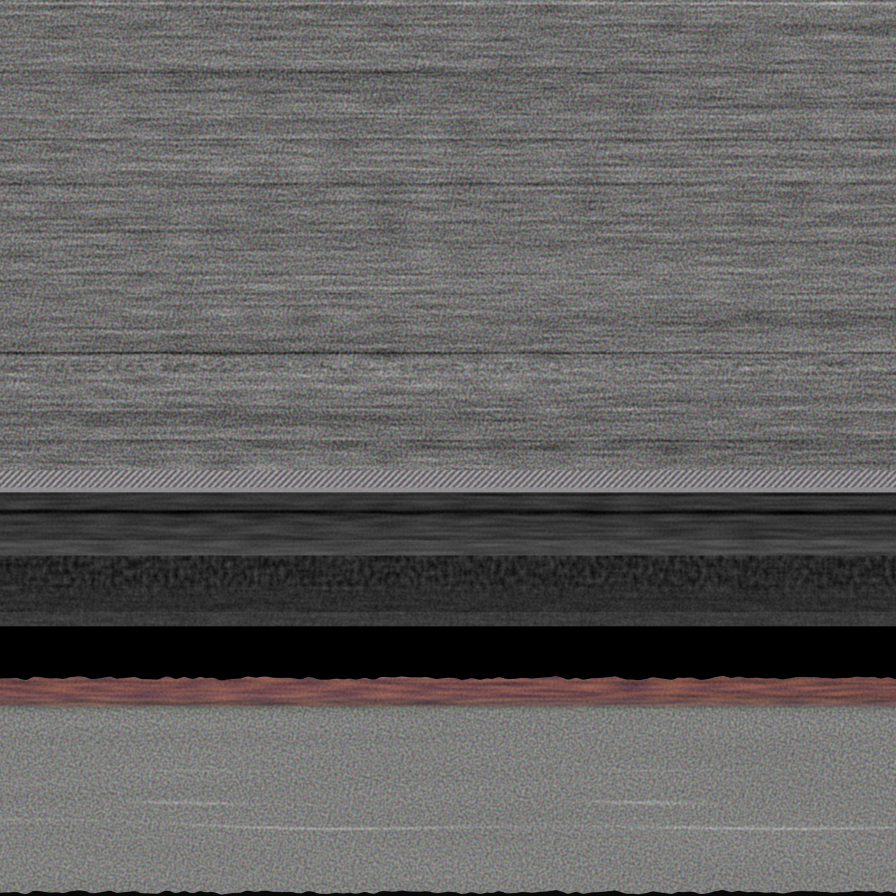
This texture is drawn by a Shadertoy shader. Its source:

```glsl
// Stacked horizontal strips of static: a tall streaky grey field, a hatched seam,
// dark strips, a black bar, a rust strip and a pale grainy floor.
// Strips are masks over y; gradient noise adds streaks, rough edges and grain.

const float TAU = 6.2831853;

// Strip boundaries, as heights on the canvas
const float HATCH_TOP = 0.475;
const float HATCH_BOTTOM = 0.456;
const float SEAM_BOTTOM = 0.4505;
const float SLATE_BOTTOM = 0.380;
const float MURK_BOTTOM = 0.301;
const float RUST_TOP = 0.243;
const float FLOOR_TOP = 0.211;
const float FLOOR_BOTTOM = 0.004;

const vec3 FIELD = vec3(0.435, 0.432, 0.430);
const vec3 SEAM = vec3(0.56, 0.55, 0.56);
const vec3 SLATE = vec3(0.215);
const vec3 MURK = vec3(0.155);
const vec3 RUST = vec3(0.46, 0.30, 0.29);
const vec3 FLOOR_GREY = vec3(0.495, 0.495, 0.490);

const float GRAIN_SCALE = 300.0;
const float LUMA_GRAIN = 0.16;
const float CHROMA_GRAIN = 0.13;
const float HATCH_COUNT = 128.0;

// Height and brightness change of full-width scan lines
const int LINE_COUNT = 13;
const vec2 LINES[LINE_COUNT] = vec2[](
    vec2(0.606, -0.17), vec2(0.672, -0.10), vec2(0.919, -0.11), vec2(0.844, -0.10),
    vec2(0.775, -0.06), vec2(0.694, -0.06), vec2(0.508, -0.08), vec2(0.795, -0.06),
    vec2(0.996, 0.12), vec2(0.870, 0.05), vec2(0.811, 0.08), vec2(0.738, 0.05),
    vec2(0.543, 0.07));

vec2 latticeGradient(vec2 cell, float seed) {
    uvec2 q = uvec2(ivec2(cell) + 4096);
    uint h = q.x * 1597334677u ^ q.y * 3812015801u ^ uint(seed) * 2654435769u;
    h = (h ^ (h >> 15)) * 2246822519u;
    h = (h ^ (h >> 13)) * 3266489917u;
    float angle = TAU * float((h ^ (h >> 16)) & 65535u) / 65536.0;
    return vec2(cos(angle), sin(angle));
}

float gradientNoise(vec2 p, float seed) {
    vec2 i = floor(p), f = p - i;
    vec2 u = f * f * f * (f * (f * 6.0 - 15.0) + 10.0);
    vec2 e = vec2(1.0, 0.0);
    float a = dot(latticeGradient(i, seed), f);
    float b = dot(latticeGradient(i + e.xy, seed), f - e.xy);
    float c = dot(latticeGradient(i + e.yx, seed), f - e.yx);
    float d = dot(latticeGradient(i + e.xx, seed), f - e.xx);
    return mix(mix(a, b, u.x), mix(c, d, u.x), u.y);
}

// One below the edge, zero above it
float below(float y, float edge) {
    float w = 0.7 / iResolution.y;
    return 1.0 - smoothstep(edge - w, edge + w, y);
}

float line(float y, float center, float halfWidth) {
    float d = (y - center) / halfWidth;
    return exp(-d * d);
}

vec3 grain(vec2 uv) {
    vec2 p = mat2(0.96, 0.28, -0.28, 0.96) * uv * GRAIN_SCALE;
    vec3 chroma = vec3(gradientNoise(p, 1.0), gradientNoise(p, 2.0), gradientNoise(p, 3.0));
    return LUMA_GRAIN * gradientNoise(p * 1.07, 4.0) + CHROMA_GRAIN * chroma;
}

vec3 streakyField(vec2 uv, float longStreak, float shortStreak, vec3 speckle) {
    float tone = 0.10 * longStreak + 0.12 * shortStreak;
    tone += 0.07 * gradientNoise(vec2(uv.x * 0.8, uv.y * 38.0), 7.0);
    for (int i = 0; i < LINE_COUNT; i++)
        tone += LINES[i].y * line(uv.y, LINES[i].x, 0.0016);
    // Mottled rows just under the strongest line
    tone += 0.17 * line(uv.y, 0.590, 0.007) * gradientNoise(uv * vec2(110.0, 190.0), 8.0);
    tone -= 0.03 * line(uv.y, 0.515, 0.022);
    return FIELD + tone + speckle;
}

vec3 paleFloor(vec2 uv, vec3 speckle) {
    float tone = 0.02 * gradientNoise(uv * vec2(3.0, 60.0), 9.0);
    float drift = 0.0765 + 0.008 * (1.0 - smoothstep(0.0, 0.35, uv.x)) + 0.0015 * sin(2.0 * TAU * uv.x);
    float presence = 0.6 + 0.4 * cos(TAU * (2.0 * uv.x - 0.75));
    tone += 0.13 * presence * line(uv.y, drift, 0.0016);
    // Short dashes, repeated twice across
    float across = fract((uv.x - 0.21) * 1.96 + 0.5) - 0.5;
    float dash = exp(-across * across * 70.0);
    tone += 0.11 * dash * line(uv.y, 0.104 - 0.01 * across, 0.002);
    tone += 0.05 * dash * line(uv.y, 0.140, 0.0015);
    return FLOOR_GREY + tone + speckle * 0.85;
}

void mainImage(out vec4 fragColor, in vec2 fragCoord) {
    vec2 uv = fragCoord / iResolution.xy;
    float y = uv.y;
    vec3 speckle = grain(uv);
    float longStreak = gradientNoise(vec2(uv.x * 1.5, y * 187.0), 5.0);
    float shortStreak = gradientNoise(vec2(uv.x * 22.0, y * 231.0), 6.0);
    vec3 color = streakyField(uv, longStreak, shortStreak, speckle);

    // Slanted hatch above a bright seam
    float hatch = sin(TAU * HATCH_COUNT * (uv.x - (y - HATCH_BOTTOM)));
    color = mix(color, SEAM - 0.05 + 0.13 * hatch + speckle * 0.5, below(y, HATCH_TOP));
    color = mix(color, SEAM + speckle * 0.2, below(y, HATCH_BOTTOM));

    // Dark strips
    float slateTone = 0.07 * longStreak + 0.09 * shortStreak + 0.065 * below(y, 0.397);
    slateTone -= 0.17 * line(y, 0.4285, 0.0028) + 0.08 * line(y, 0.448, 0.002);
    color = mix(color, SLATE + slateTone + speckle * 0.2, below(y, SEAM_BOTTOM));
    float weave = gradientNoise(uv * vec2(170.0, 115.0), 10.0);
    float murkTone = 0.05 * shortStreak + mix(0.04, 0.13, smoothstep(0.33, 0.355, y)) * weave;
    murkTone += 0.02 * below(y, 0.345) + 0.05 * below(y, 0.317);
    color = mix(color, MURK + murkTone + vec3(dot(speckle, vec3(0.12))), below(y, SLATE_BOTTOM));
    color = mix(color, vec3(0.0), below(y, MURK_BOTTOM));

    // Rust strip with a rough top, fading into the floor
    float rough = 0.004 * gradientNoise(vec2(uv.x * 75.0, 0.4), 11.0);
    vec3 rust = RUST + vec3(0.20, 0.12, 0.04) * shortStreak + vec3(0.08, 0.06, 0.10) * longStreak;
    rust += vec3(-0.04, 0.03, 0.04) * (1.0 - smoothstep(FLOOR_TOP, 0.228, y)) + speckle * 0.3;
    color = mix(color, rust, below(y, RUST_TOP + rough));
    vec3 pale = paleFloor(uv, speckle) - vec3(0.05, 0.02, 0.05) * line(y, FLOOR_TOP, 0.006);
    color = mix(color, pale, 1.0 - smoothstep(FLOOR_TOP - 0.004, FLOOR_TOP + 0.004, y));
    color = mix(color, vec3(0.03), below(y, FLOOR_BOTTOM + rough));

    fragColor = vec4(clamp(color, 0.0, 1.0), 1.0);
}
```
